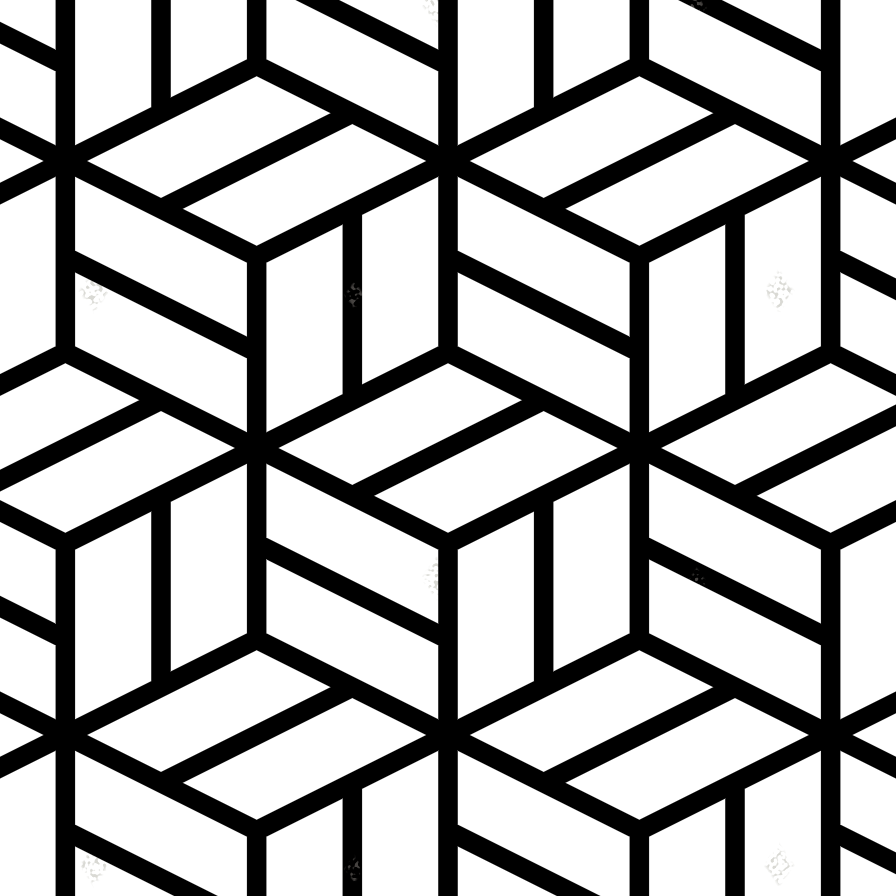
Write a WebGL 1 fragment shader that draws this pattern.

```glsl
precision highp float;

uniform vec2 u_resolution;

vec2 gradientAt(vec2 cell) {
    float angle = 6.2832 * fract(sin(dot(cell, vec2(27.17, 61.43))) * 4375.85);
    return vec2(cos(angle), sin(angle));
}

float gradientNoise(vec2 p) {
    vec2 i = floor(p);
    vec2 f = p - i;
    vec2 w = f * f * f * (f * (f * 6.0 - 15.0) + 10.0);
    float a = dot(gradientAt(i), f);
    float b = dot(gradientAt(i + vec2(1.0, 0.0)), f - vec2(1.0, 0.0));
    float c = dot(gradientAt(i + vec2(0.0, 1.0)), f - vec2(0.0, 1.0));
    float d = dot(gradientAt(i + 1.0), f - 1.0);
    return mix(mix(a, b, w.x), mix(c, d, w.x), w.y);
}

// Position relative to the nearest hexagon centre (hexagons 2 wide, 2 tall)
vec2 hexCell(vec2 p) {
    vec2 period = vec2(2.0, 3.0);
    vec2 a = mod(p, period) - 0.5 * period;
    vec2 b = mod(p + 0.5 * period, period) - 0.5 * period;
    vec2 stretch = vec2(1.0, 1.1547);
    return length(a * stretch) < length(b * stretch) ? a : b;
}

// Distance to the centre line of the nearest cube edge or face stripe
float cubeLines(vec2 h) {
    float slant = 0.8944; // vertical to perpendicular distance at slope 1/2
    float side = abs(h.x);

    float outline = min(1.0 - side, (1.0 - abs(h.y) - 0.5 * side) * slant);
    float ridge = abs(h.y - 0.5 * side) * slant;
    float d = min(outline, ridge);

    if (h.y > 0.5 * side) {
        return min(d, abs(h.y - 0.5 - 0.5 * h.x) * slant);
    }
    float stripe = h.x < 0.0 ? abs(h.y + 0.5 + 0.5 * h.x) * slant : abs(h.x - 0.5);
    return min(d, min(side, stripe));
}

// Small grainy blemishes on a staggered grid
float flecks(vec2 p, float radius) {
    float column = floor(p.x / 1.79 + 0.5);
    vec2 q = vec2(p.x - 1.79 * column, mod(p.y + 1.5 * column + 1.5, 3.0) - 1.5);
    float patchMask = 1.0 - smoothstep(0.6 * radius, radius, abs(q.x) + 0.7 * abs(q.y));
    return patchMask * smoothstep(0.0, 0.3, gradientNoise(p * 45.0));
}

void main() {
    float canvas = min(u_resolution.x, u_resolution.y);
    vec2 p = (gl_FragCoord.xy - 0.5 * u_resolution) / canvas * 4.683;
    float pixel = 4.683 / canvas;

    float d = cubeLines(hexCell(p + vec2(0.0, 0.5))) - 0.051;
    float paper = smoothstep(-0.7 * pixel, 0.7 * pixel, d);

    // Grey wear on the ink, pale specks on the paper
    vec3 ink = mix(vec3(0.0), vec3(0.27, 0.26, 0.25), flecks(p - vec2(-0.49, 0.8), 0.06));
    vec3 ground = mix(vec3(1.0), vec3(0.85, 0.85, 0.83), flecks(p - vec2(-1.85, 0.82), 0.09));

    gl_FragColor = vec4(mix(ink, ground, paper), 1.0);
}
```
